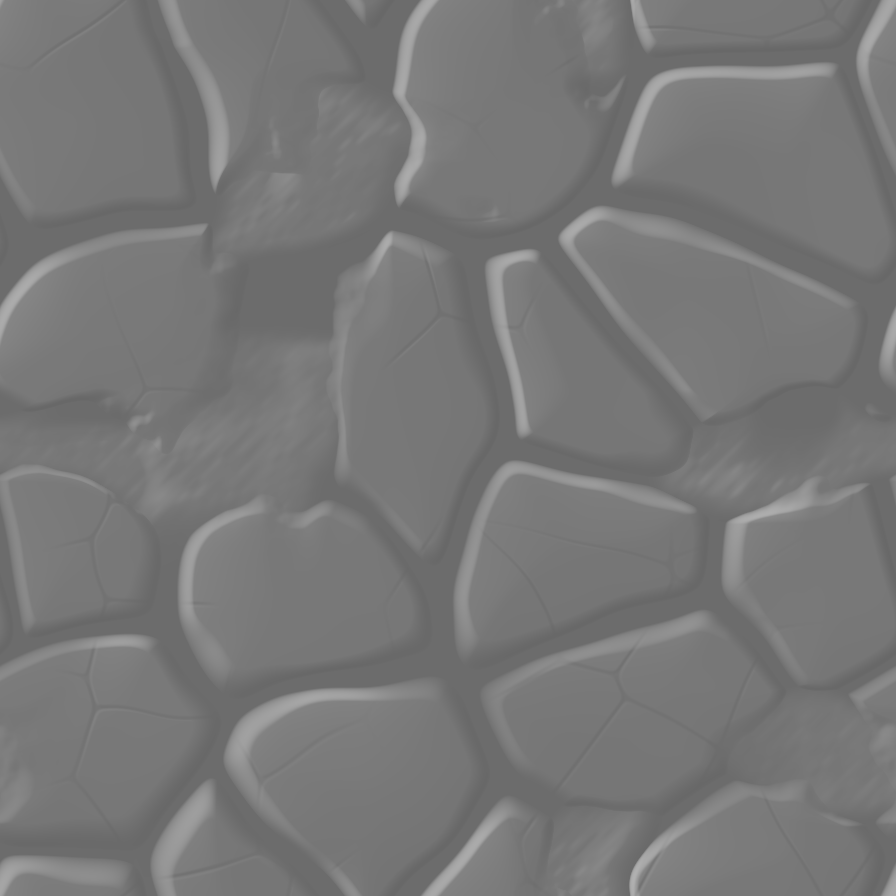
Reproduce this texture map procedurally as a WebGL 2 fragment shader.

```glsl
#version 300 es
precision highp float;
// Seamless dried mud: angular plates, soft dark cracks, hairline cracks and crumbled patches.

uniform vec2 u_resolution;
out vec4 fragColor;

// Tones
const float CRACK_TONE = 0.424;
const float PLATE_TONE = 0.469;
const float LIGHT_GAIN = 0.24;
const float LIGHT_CURVE = 6.5;
const float SHADOW_GAIN = 0.018;
const float SHADOW_CURVE = 16.0;
const float WEAK_RIM = 0.4;
const vec2 TO_LIGHT = vec2(-0.8, 0.6);
const float LIGHT_STEP = 0.003;

// Plates, measured in cells
const float PLATES = 4.0;
const float JITTER = 0.96;
const float CORNER_SHARPNESS = 34.0;
const vec2 CRACK_HALF_WIDTH = vec2(0.015, 0.055);
const vec2 BEVEL_WIDTH = vec2(0.06, 0.11);
const float RIM_FALLOFF = 0.17;
const float RIM_HEIGHT = 0.75;

// Hairline cracks
const float HAIR_CELLS = 7.0;
const float HAIR_WIDTH = 0.026;
const float HAIR_DEPTH = 0.025;
const float HAIR_DARKNESS = 0.45;

// Crumbled patches
const float CRUMBLE_WIDENING = 0.16;
const float CRUMBLE_RAGGED = 0.035;
const float CRUMBLE_BEVEL = 0.06;
const vec2 STREAKS = vec2(40.0, 80.0);

vec2 hash2(vec2 p) {
    vec3 q = fract(p.xyx * vec3(0.1031, 0.1030, 0.0973));
    q += dot(q, q.yzx + 33.33);
    return fract((q.xx + q.yz) * q.zy);
}

// Smooth value noise that wraps after a whole number of cells
float noise(vec2 p, vec2 period, float seed) {
    vec2 i = floor(p), f = p - i;
    f = f * f * f * (f * (f * 6.0 - 15.0) + 10.0);
    vec2 lo = mod(i, period) + seed, hi = mod(i + 1.0, period) + seed;
    return mix(mix(hash2(lo).x, hash2(vec2(hi.x, lo.y)).x, f.x),
               mix(hash2(vec2(lo.x, hi.y)).x, hash2(hi).x, f.x), f.y);
}

float tileNoise(vec2 uv, float cells, float seed) {
    return noise(uv * cells, vec2(cells), seed);
}

vec2 cellPoint(vec2 cell, float period, float seed) {
    return cell + 0.5 + JITTER * (hash2(mod(cell, period) + seed) - 0.5);
}

// Distance to the nearest Voronoi border, slightly rounded at the corners
float borderDistance(vec2 p, float period, float seed, float sharpness) {
    vec2 base = floor(p), homeCell = base, home = vec2(0.0);
    float nearest = 1e3;
    for (int y = -1; y <= 1; y++)
    for (int x = -1; x <= 1; x++) {
        vec2 cell = base + vec2(x, y);
        vec2 r = cellPoint(cell, period, seed) - p;
        if (dot(r, r) < nearest) {
            nearest = dot(r, r);
            home = r;
            homeCell = cell;
        }
    }
    float sum = 0.0;
    for (int y = -2; y <= 2; y++)
    for (int x = -2; x <= 2; x++) {
        if (x == 0 && y == 0) continue;
        vec2 r = cellPoint(homeCell + vec2(x, y), period, seed) - p;
        sum += exp(-sharpness * dot(0.5 * (home + r), normalize(r - home)));
    }
    return -log(max(sum, 1e-30)) / sharpness;
}

// Returns height and base tone (0 crack, 1 plate)
vec2 surface(vec2 uv) {
    vec2 bend = vec2(tileNoise(uv, 9.0, 11.0), tileNoise(uv, 9.0, 37.0)) - 0.5;
    vec2 p = uv + 0.026 * bend;
    vec2 swirled = uv + 0.08 * bend;

    // Plates with a bevelled edge and a gently domed rim
    float patchy = smoothstep(0.66, 0.86, tileNoise(swirled, 6.0, 53.0));
    float ragged = tileNoise(uv, 44.0, 71.0) + 0.4 * tileNoise(uv, 88.0, 5.0) - 0.7;
    float width = mix(CRACK_HALF_WIDTH.x, CRACK_HALF_WIDTH.y, tileNoise(uv, 7.0, 83.0));
    width += patchy * (CRUMBLE_WIDENING + CRUMBLE_RAGGED * ragged);
    float bevelMix = smoothstep(0.45, 0.9, tileNoise(uv, 8.0, 97.0));
    float bevel = mix(BEVEL_WIDTH.x, BEVEL_WIDTH.y, bevelMix) + CRUMBLE_BEVEL * patchy;
    float inside = borderDistance(p * PLATES, PLATES, 19.0, CORNER_SHARPNESS) - width;
    float plate = smoothstep(0.0, bevel, inside);
    float dome = RIM_HEIGHT * (1.0 - exp(-max(inside, 0.0) / RIM_FALLOFF));

    // Hairline cracks that fade in and out across the plates
    float hair = borderDistance(p * HAIR_CELLS, HAIR_CELLS, 131.0, 60.0);
    float hairMask = smoothstep(0.45, 0.75, tileNoise(uv, 6.0, 149.0));
    float groove = (1.0 - smoothstep(0.0, HAIR_WIDTH, hair)) * hairMask * plate;

    // Streaked rubble and mounds on the floor of the wide patches
    vec2 slanted = vec2(uv.x + uv.y, uv.y - uv.x) * STREAKS;
    float streak = noise(slanted, STREAKS, 163.0);
    float mound = smoothstep(0.35, 0.9, tileNoise(swirled, 11.0, 181.0));
    float rubble = patchy * smoothstep(0.25, 0.55, tileNoise(swirled, 9.0, 199.0));
    float ground = rubble * (0.045 * streak + 0.6 * mound);

    float height = mix(ground, 1.0, plate) + dome - HAIR_DEPTH * groove;
    float mottle = 0.3 * (tileNoise(uv, 5.0, 211.0) - 0.5);
    float tone = mix(rubble * (0.9 + 0.25 * streak), 1.0 + mottle, plate);
    return vec2(height, tone - HAIR_DARKNESS * groove);
}

void main() {
    vec2 uv = gl_FragCoord.xy / u_resolution;
    vec2 here = surface(uv);
    float slope = here.x - surface(uv + TO_LIGHT * LIGHT_STEP).x;
    float rim = mix(WEAK_RIM, 1.0, smoothstep(0.3, 0.75, tileNoise(uv, 6.0, 223.0)));
    float lit = rim * LIGHT_GAIN * (1.0 - exp(-LIGHT_CURVE * max(slope, 0.0)));
    float shade = SHADOW_GAIN * (1.0 - exp(SHADOW_CURVE * min(slope, 0.0)));
    float grey = mix(CRACK_TONE, PLATE_TONE, here.y) + lit - shade;
    fragColor = vec4(vec3(grey), 1.0);
}
```
